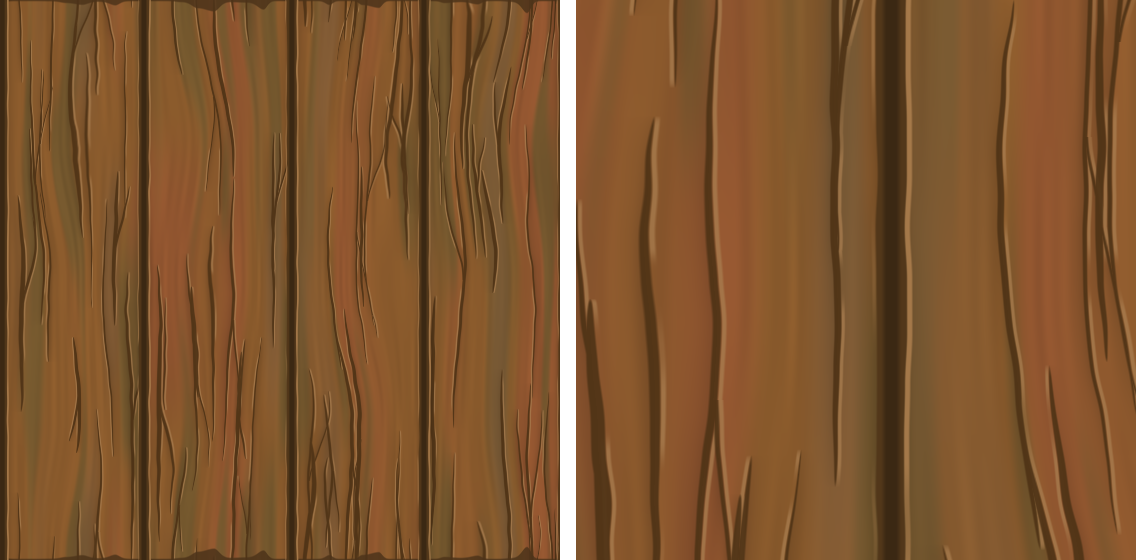
Left, the full canvas; right, a detail of the centre.
A WebGL 2 fragment shader for this texture:

```glsl
#version 300 es
precision highp float;
// Four upright wooden planks with hand-painted grain, split by dark gaps.
// Each plank loops over lanes of tapered, wandering cracks with lit rims;
// stretched value noise tints the wood and bends its grain.
uniform vec2 u_resolution;
out vec4 fragColor;

float hash(vec2 p) {
    vec3 q = fract(vec3(p.xyx) * 0.1031);
    q += dot(q, q.yzx + 33.33);
    return fract((q.x + q.y) * q.z);
}

// Value noise that wraps vertically after `period` cells
float noise(vec2 p, float period) {
    vec2 i = floor(p), f = fract(p);
    f = f * f * (3.0 - 2.0 * f);
    float y0 = mod(i.y, period), y1 = mod(i.y + 1.0, period);
    return mix(mix(hash(vec2(i.x, y0)), hash(vec2(i.x + 1.0, y0)), f.x),
               mix(hash(vec2(i.x, y1)), hash(vec2(i.x + 1.0, y1)), f.x), f.y);
}

// Soft coverage of a band with the given half width
float band(float d, float halfWidth, float soft) {
    return 1.0 - smoothstep(halfWidth - soft, halfWidth + soft, abs(d));
}

vec3 woodTone(vec2 p, float seed) {
    float x = p.x + seed * 7.3;
    float broad = noise(vec2(x * 24.0, p.y * 2.0), 2.0);
    float streak = noise(vec2(x * 48.0 + 90.0, p.y * 3.0), 3.0);
    float fine = noise(vec2(x * 150.0, p.y * 6.0), 6.0);
    vec3 tone = mix(vec3(0.55, 0.36, 0.175), vec3(0.58, 0.34, 0.19), smoothstep(0.5, 0.85, broad));
    tone = mix(tone, vec3(0.45, 0.345, 0.18), 0.9 * smoothstep(0.5, 0.85, streak));
    tone = mix(tone, vec3(0.49, 0.36, 0.23), 0.6 * smoothstep(0.6, 0.9, 1.0 - broad));
    return tone * (0.94 + 0.1 * fine);
}

// One crack: x = dark core, y = soft shade beside it, z = lit rim
vec3 crack(float d, float along, float width, float side, float rimBreak, float soft) {
    float taper = sqrt(max(1.0 - along * along, 0.0));
    float inside = smoothstep(0.0, 0.25, taper);
    float w = width * taper;
    float core = band(d, w, soft) * inside;
    float shade = exp(-abs(d) / 0.007) * step(d * side, 0.0) * taper;
    float rim = band(d - side * (w + 0.0014), 0.0012, soft) * inside;
    return vec3(core, shade, rim * rimBreak);
}

void main() {
    vec2 uv = gl_FragCoord.xy / u_resolution;
    float soft = max(0.0008, 0.7 / min(u_resolution.x, u_resolution.y));

    // Plank lookup from the gap centres
    float gaps[5] = float[5](0.004, 0.257, 0.521, 0.757, 1.006);
    int plank = 0;
    for (int i = 1; i < 4; i++) if (uv.x > gaps[i]) plank = i;
    float seed = float(plank) + 1.0;
    float left = uv.x - gaps[plank], right = gaps[plank + 1] - uv.x;
    float span = left + right;

    // Bend the grain, least beside the gaps
    float u = clamp(left / span, 0.0, 1.0);
    float bend = noise(vec2(uv.x * 9.0 + seed * 31.0, uv.y * 4.0), 4.0) - 0.5;
    vec2 p = vec2(left + 0.05 * bend * 4.0 * u * (1.0 - u), uv.y);
    vec3 color = woodTone(p, seed);

    // Two cracks per lane, plus a branch forking off the second
    vec3 marks = vec3(0.0);
    for (int lane = 0; lane < 8; lane++) {
        for (int strand = 0; strand < 3; strand++) {
            vec2 id = vec2(float(lane) + seed * 17.0, float(min(strand, 1)) * 5.0 + 2.0);
            float dy = fract(p.y - hash(id) + 0.5) - 0.5;
            float reach = mix(0.1, 0.27, hash(id + 40.0));
            float width = mix(0.0013, 0.0042, pow(hash(id + 80.0), 1.5));
            float x = (float(lane) + 0.2 + 0.6 * hash(id + 120.0)) / 8.0;
            x = 0.016 + x * (span - 0.032);
            x += 0.016 * (noise(vec2(id.x * 3.0 + id.y, p.y * 7.0), 7.0) - 0.5);
            x += 0.0022 * (noise(vec2(id.x + id.y * 9.0, p.y * 38.0), 38.0) - 0.5);
            float along = dy / reach;
            float side = hash(id + 160.0) < 0.75 ? 1.0 : -1.0;
            if (strand == 2) {
                float turn = hash(id + 200.0) < 0.5 ? -1.0 : 1.0;
                float climb = dy * turn;
                x += side * 0.024 * smoothstep(-0.02, 0.13, climb);
                along = climb < 0.0 ? 1.0 : climb / (reach * 0.8);
                width *= 0.65;
            }
            float rimBreak = smoothstep(0.15, 0.5, noise(vec2(id.x + 7.0, p.y * 24.0), 24.0));
            marks = max(marks, crack(p.x - x, along, width, side, rimBreak, soft));
        }
    }
    color *= 1.0 - 0.2 * marks.y;
    color = mix(color, vec3(0.66, 0.49, 0.31), 0.75 * marks.z);
    color = mix(color, vec3(0.31, 0.2, 0.085), 0.92 * marks.x);

    // Plank ends: a thin dark seam with a few notches
    float fromEnd = min(uv.y, 1.0 - uv.y);
    float notch = 0.002 + 0.024 * pow(noise(vec2(uv.x * 34.0, 3.0), 8.0), 5.0);
    color = mix(color, vec3(0.3, 0.2, 0.1), 0.85 * band(fromEnd, notch, soft * 1.5));

    // Chipped plank edges, their lit rims and the gap between planks
    float edge = min(left, right);
    float leftSide = step(left, right);
    float chip = noise(vec2(seed * 5.0 + leftSide * 2.0, uv.y * 32.0), 32.0);
    float halfGap = 0.0085 + 0.002 * (chip - 0.5);
    color *= 1.0 - 0.18 * exp(-max(edge - halfGap, 0.0) / 0.006);
    float worn = smoothstep(0.2, 0.6, noise(vec2(seed * 3.0 + leftSide, uv.y * 14.0), 14.0));
    float rim = band(edge - halfGap - 0.0015, mix(0.001, 0.0017, leftSide), soft);
    color = mix(color, vec3(0.67, 0.49, 0.3), rim * mix(0.65 * worn, 0.6 + 0.3 * worn, leftSide));
    vec3 gapTone = mix(vec3(0.32, 0.215, 0.1), vec3(0.23, 0.155, 0.075), band(edge, 0.0045, 0.002));
    color = mix(color, gapTone, 1.0 - smoothstep(halfGap - soft, halfGap + soft, edge));

    fragColor = vec4(color, 1.0);
}
```
